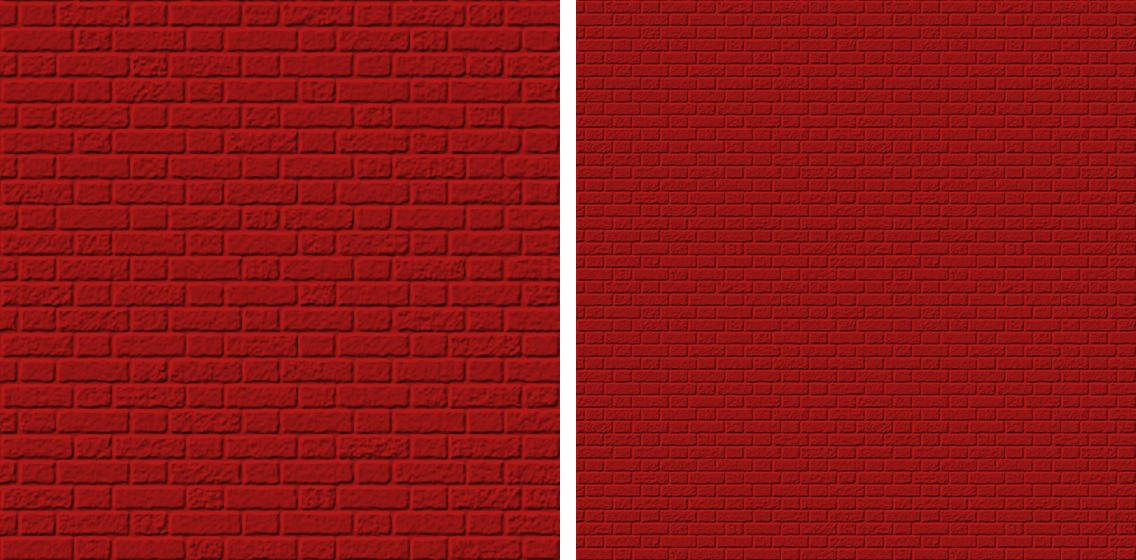
Left, the tile; right, the same tile 2 across and 2 down.
A WebGL 1 fragment shader for this texture:

```glsl
precision highp float;
uniform vec2 u_resolution;

float hash(vec2 p) {
  return fract(sin(dot(p, vec2(127.1, 311.7))) * 43758.5453);
}

// Value noise with n cells across the canvas, wrapping at its edges
float noise(vec2 p, float n) {
  vec2 i = floor(p * n);
  vec2 f = fract(p * n);
  f = f * f * (3.0 - 2.0 * f);
  vec2 a = mod(i, n);
  vec2 b = mod(i + 1.0, n);
  return mix(mix(hash(a), hash(vec2(b.x, a.y)), f.x),
             mix(hash(vec2(a.x, b.y)), hash(b), f.x), f.y);
}

float roundedBox(vec2 p, vec2 halfSize, float radius) {
  vec2 d = abs(p) - halfSize + radius;
  return length(max(d, 0.0)) + min(max(d.x, d.y), 0.0) - radius;
}

// Relief of the wall: 0 in the joints, about 1 on the brick faces
float wallHeight(vec2 p) {
  // Each course alternates long and short bricks, shifted by half a period
  float course = floor(p.y * 22.0);
  float x = p.x * 5.0 - 0.5 * mod(course, 2.0);
  float u = fract(x);
  float isLong = step(u, 0.66);
  vec2 id = vec2(2.0 * mod(floor(x), 5.0) + isLong, mod(course, 22.0));

  // Worn outline, measured in course heights
  vec2 local = vec2((u - mix(0.83, 0.33, isLong)) * 4.4, fract(p.y * 22.0) - 0.5);
  vec2 halfSize = vec2(mix(0.17, 0.33, isLong) * 4.4, 0.5) - 0.042;
  float d = roundedBox(local, halfSize, 0.08 + 0.16 * hash(id + 3.7));
  d += 0.08 * (noise(p, 72.0) - 0.5) + 0.04 * (noise(p, 150.0) - 0.5);
  float face = smoothstep(0.05, -0.12, d);

  // Grain on every brick, rougher on some and in patches
  float wear = hash(id + 9.2);
  float patches = smoothstep(0.35, 0.8, noise(p + 0.37, 44.0));
  float rough = 0.42 + 0.5 * wear * wear + 0.4 * patches * wear;
  float grain = 0.65 * noise(p, 128.0) + 0.5 * noise(p, 210.0) - 0.57;
  return face * (1.0 + rough * grain);
}

void main() {
  // Shifted so that the shadows fall on the course lines
  vec2 p = gl_FragCoord.xy / u_resolution + vec2(-0.0008, 0.003);

  // Light from the upper left: slopes facing away fall into shadow
  vec2 toLight = 0.002 * vec2(-0.57, 0.82);
  float slope = wallHeight(p - toLight) - wallHeight(p + toLight);
  float tone = 0.58 + slope * (slope < 0.0 ? 0.5 : 0.3);
  tone = clamp(tone, 0.19, 0.69);
  gl_FragColor = vec4(tone * vec3(1.0, 0.14, 0.135), 1.0);
}
```
